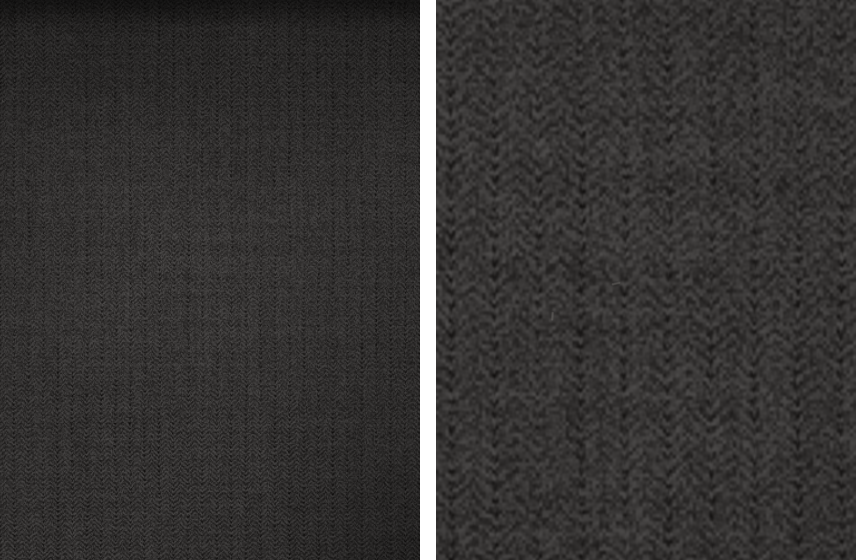
Left: the whole. Right: its middle third, enlarged.
Write a Shadertoy shader that draws this texture.

```glsl
const float CHEVRONS = 29.0;       // herringbone chevrons across, two bands each
const float ROWS = 120.0;          // twill ribs down
const float RIB_RISE = 1.35;       // rows climbed by a rib across one band
const float RIB_CONTRAST = 0.026;
const float SEAM_HALF_WIDTH = 0.14; // in chevrons
const float SEAM_DEPTH = 0.062;
const float GRAIN = 0.105;
const float STREAK = 0.019;
const float WOBBLE = 0.12;         // sideways drift of the bands
const int LINT_COUNT = 4;
const float LINT_LENGTH = 0.005;
const float LINT_RADIUS = 0.0008;
const vec3 CLOTH = vec3(0.197, 0.190, 0.187);
const vec3 LINT = vec3(0.40, 0.39, 0.38);

float hash(vec2 p) {
    vec3 q = fract(vec3(p.xyx) * 0.1031);
    q += dot(q, q.yzx + 33.33);
    return fract((q.x + q.y) * q.z);
}

float noise(vec2 p) {
    vec2 i = floor(p);
    vec2 f = fract(p);
    f = f * f * (3.0 - 2.0 * f);
    return mix(mix(hash(i), hash(i + vec2(1, 0)), f.x),
               mix(hash(i + vec2(0, 1)), hash(i + vec2(1, 1)), f.x), f.y);
}

float segmentDistance(vec2 p, vec2 a, vec2 b) {
    vec2 pa = p - a, ba = b - a;
    return length(pa - ba * clamp(dot(pa, ba) / dot(ba, ba), 0.0, 1.0));
}

// Light and dark of the weave, around zero
float weave(vec2 uv, float detail) {
    float x = uv.x * CHEVRONS + WOBBLE * (noise(uv * vec2(4.0, 9.0)) - 0.5);
    float zigzag = abs(fract(x) * 2.0 - 1.0);
    float unevenness = 0.4 * (noise(uv * vec2(CHEVRONS * 4.0, ROWS * 0.7)) - 0.5);
    float phase = uv.y * ROWS + zigzag * RIB_RISE + unevenness;
    float rib = cos(6.2831853 * phase);

    // Pinholes along each seam, fainter along the fold between seams
    float seamDistance = 0.5 * (1.0 - zigzag);
    float seam = 1.0 - smoothstep(0.0, SEAM_HALF_WIDTH, seamDistance);
    float fold = 1.0 - smoothstep(0.0, SEAM_HALF_WIDTH, 0.5 - seamDistance);
    float wear = mix(0.6, 1.1, noise(vec2(floor(x + 0.5) * 7.0, uv.y * 14.0)));
    float pinhole = 0.45 - 0.55 * rib;

    // Ribs are clearest near the lower edge and break up across the middle
    float clarity = 0.7 + 0.45 * smoothstep(0.4, 0.1, uv.y) + 0.25 * smoothstep(0.7, 0.95, uv.y);
    clarity *= mix(0.75, 1.2, noise(uv * vec2(7.0, 9.0) + 20.0));
    return detail * (RIB_CONTRAST * clarity * rib
                     - SEAM_DEPTH * (seam + 0.2 * fold) * wear * pinhole);
}

// Uneven yarns: fine grain and long threads in both directions
float yarn(vec2 uv, float detail) {
    float grain = noise(uv * vec2(CHEVRONS * 13.0, ROWS * 3.8)) - 0.5;
    float warp = noise(vec2(uv.x * CHEVRONS * 4.0, uv.y * 5.0)) - 0.5;
    float weft = noise(vec2(uv.x * 4.0, uv.y * ROWS * 1.2) + 50.0) - 0.5;
    return GRAIN * detail * grain + STREAK * (warp + weft);
}

// Soft light, falling off at the top edge and lower right
float lighting(vec2 uv) {
    vec2 fromGlow = uv - vec2(0.42, 0.52);
    float light = 1.09 - 0.40 * dot(fromGlow, fromGlow);
    light *= 1.0 - 0.24 * smoothstep(0.65, 1.0, uv.y);
    light *= 1.0 - 0.48 * smoothstep(0.94, 1.01, uv.y);
    light *= 1.0 - 0.17 * smoothstep(0.4, 1.0, uv.x) * smoothstep(0.6, 0.0, uv.y);
    return light + 0.09 * (noise(uv * vec2(3.0, 4.0) + 8.0) - 0.5);
}

// Stray fibres
float lint(vec2 uv) {
    float aspect = iResolution.y / iResolution.x;
    vec2 p = vec2(uv.x, uv.y * aspect);
    float edge = 1.0 / iResolution.x;
    float cover = 0.0;
    for (int i = 0; i < LINT_COUNT; i++) {
        float id = float(i) + 3.0;
        vec2 start = vec2(hash(vec2(id, 1.7)), hash(vec2(id, 5.3)) * aspect);
        float angle = 6.2831853 * hash(vec2(id, 9.1));
        vec2 end = start + LINT_LENGTH * vec2(cos(angle), sin(angle));
        float d = segmentDistance(p, start, end) - LINT_RADIUS;
        cover = max(cover, 1.0 - smoothstep(-edge, edge, d));
    }
    return cover;
}

void mainImage(out vec4 fragColor, in vec2 fragCoord) {
    vec2 uv = fragCoord / iResolution.xy;
    // Fade the fine weave when a rib nears the size of a pixel
    float detail = 1.0 - smoothstep(0.35, 0.8, ROWS / iResolution.y);
    vec3 color = (CLOTH + weave(uv, detail) + yarn(uv, detail)) * lighting(uv);
    color = mix(color, LINT, 0.6 * lint(uv));
    fragColor = vec4(clamp(color, 0.0, 1.0), 1.0);
}
```
